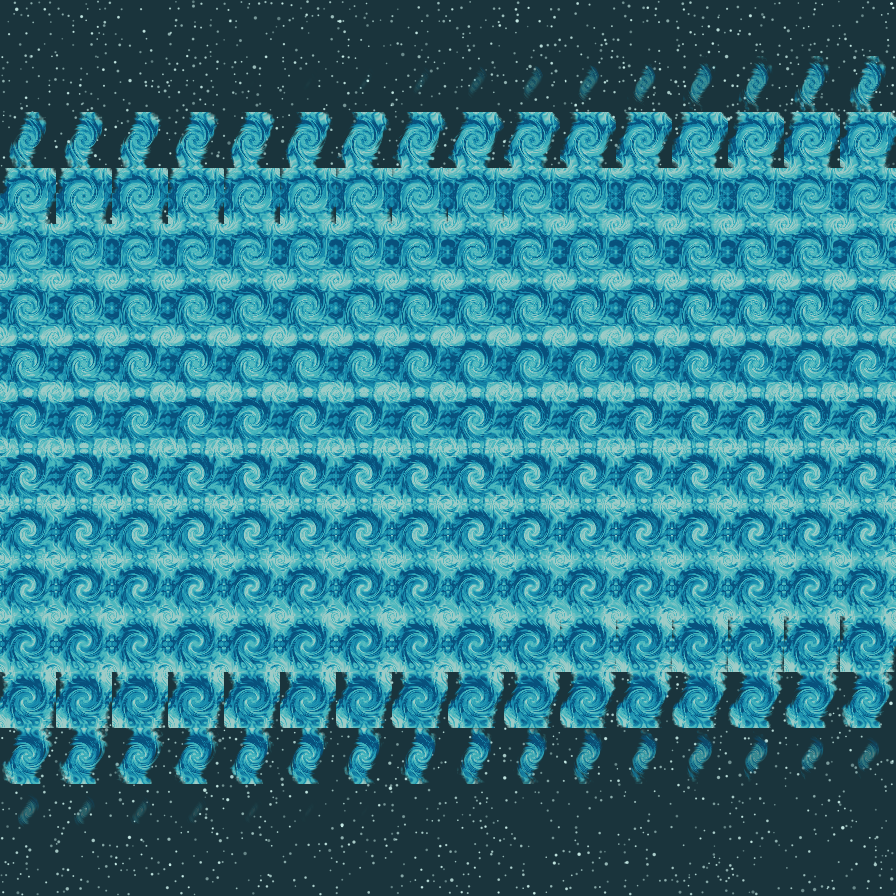
Reproduce this pattern procedurally as a Shadertoy shader.

```glsl
// A sheet of 16 by 16 animation frames: a painted turquoise whirl grows out of
// a starry night, floods every tile and shrinks away again. Each tile twists
// mirrored noise around its centre and corners; frame order drives the growth.

const float TILES = 16.0;
const vec2 GROW_FRAMES = vec2(19.0, 58.0);     // first trace, full tile
const vec2 SHRINK_FRAMES = vec2(182.0, 232.0); // full tile, last trace
const float CENTRE_RADIUS = 0.43;
const float CORNER_RADIUS = 0.27;
const float CENTRE_TWIST = 5.0;
const float CORNER_TWIST = 4.0;
const float STAR_CHANCE = 0.20;

const vec3 NIGHT = vec3(0.10, 0.205, 0.235);
const vec3 STAR = vec3(0.78, 0.92, 0.90);
const vec3 DEEP = vec3(0.03, 0.32, 0.49);
const vec3 OCEAN = vec3(0.09, 0.55, 0.68);
const vec3 TURQUOISE = vec3(0.27, 0.71, 0.74);
const vec3 FOAM = vec3(0.62, 0.80, 0.78);

float hash(vec2 p) {
    return fract(sin(dot(p, vec2(127.1, 311.7))) * 43758.5453);
}

float noise(vec2 p) {
    vec2 i = floor(p), f = fract(p);
    f = f * f * (3.0 - 2.0 * f);
    return mix(mix(hash(i), hash(i + vec2(1, 0)), f.x),
               mix(hash(i + vec2(0, 1)), hash(i + vec2(1, 1)), f.x), f.y);
}

float fbm(vec2 p) {
    float sum = 0.0, weight = 0.53;
    for (int i = 0; i < 3; i++) {
        sum += weight * noise(p);
        p = p * 2.03 + 7.1;
        weight *= 0.58;
    }
    return sum;
}

// Rotation that fades out towards the given radius
vec2 twist(vec2 p, float radius, float turn) {
    float fade = max(1.0 - length(p) / radius, 0.0);
    float a = turn * fade * fade;
    return mat2(cos(a), sin(a), -sin(a), cos(a)) * p;
}

// Mirror at the tile's axes and borders, so neighbours join
vec2 fold(vec2 p) {
    return abs(fract(p + 0.5) - 0.5);
}

vec3 palette(float t) {
    vec3 c = mix(DEEP, OCEAN, smoothstep(0.12, 0.40, t));
    c = mix(c, TURQUOISE, smoothstep(0.38, 0.62, t));
    return mix(c, FOAM, smoothstep(0.62, 0.95, t));
}

// Two layers of scattered specks, faint fine ones and bright larger ones
float stars(vec2 uv) {
    float light = 0.0, pixel = 1.0 / iResolution.y;
    for (int k = 0; k < 2; k++) {
        float cells = k == 0 ? 150.0 : 72.0;
        vec2 id = floor(uv * cells) + float(k) * 191.0;
        vec2 spot = 0.25 + 0.5 * vec2(hash(id + 3.7), hash(id + 9.2));
        float size = mix(0.0006, 0.0017, hash(id + 5.3)) * (k == 0 ? 0.7 : 1.0);
        float d = length(fract(uv * cells) - spot) / cells;
        float speck = 1.0 - smoothstep(size - 0.5 * pixel, size + pixel, d);
        light += speck * step(hash(id), STAR_CHANCE) * mix(0.4, 1.0, hash(id + 1.9));
    }
    return min(light, 1.0);
}

// Paint tone in one tile: swirled streaks, pale borders, dark hooked arm
float paintTone(vec2 p, float frame) {
    vec2 corner = 0.5 * vec2(p.x < 0.0 ? -1.0 : 1.0, p.y < 0.0 ? -1.0 : 1.0);
    vec2 q = twist(p, CENTRE_RADIUS, CENTRE_TWIST);
    q = corner + twist(q - corner, CORNER_RADIUS, CORNER_TWIST);
    vec2 m = fold(q);
    float drift = frame * 0.012;
    vec2 bend = vec2(noise(m * 8.0 + drift), noise(m * 8.0 + 31.0 - drift)) - 0.5;
    float streaks = fbm(m * vec2(17.0, 11.0) + bend * 3.0 + drift);

    float r = length(p);
    float angle = atan(p.y, p.x + 1e-5);
    float arm = cos(angle - 2.3 - 8.0 * (r - 0.38));
    float ring = exp(-pow((r - 0.32) / 0.12, 2.0));
    float core = exp(-r * r / 0.025);
    float border = smoothstep(0.27, 0.48, mix(abs(p.y), m.y, 0.4));
    return 0.43 + 0.27 * border + 0.19 * core - 0.17 * ring * arm
         - 0.06 * ring + 1.25 * (streaks - 0.5);
}

// Coverage of the whirl: an S-shaped blob that widens into the whole tile
float coverage(vec2 p, float growth, float frame) {
    vec2 s = vec2(p.x - 0.11 * sin(5.5 * p.y), p.y);
    float reach = length(s * vec2(1.75, 0.72));
    vec2 q = twist(p, CENTRE_RADIUS, CENTRE_TWIST);
    reach += 0.32 * (fbm(q * 9.0 + frame * 0.02) - 0.5) * smoothstep(0.0, 0.3, length(p));
    float shape = smoothstep(-0.05, 0.10, growth * 1.18 - reach);
    return mix(shape * smoothstep(0.0, 0.36, growth), 1.0, smoothstep(0.93, 1.0, growth));
}

void mainImage(out vec4 fragColor, in vec2 fragCoord) {
    vec2 uv = fragCoord / iResolution.xy;
    vec2 tile = floor(uv * TILES);
    vec2 p = fract(uv * TILES) - 0.5;

    // Frames run left to right, from the top row down
    float frame = (TILES - 1.0 - tile.y) * TILES + tile.x;
    float growing = (frame - GROW_FRAMES.x) / (GROW_FRAMES.y - GROW_FRAMES.x);
    float shrinking = (SHRINK_FRAMES.y - frame) / (SHRINK_FRAMES.y - SHRINK_FRAMES.x);
    float growth = clamp(min(growing, shrinking), 0.0, 1.0);

    vec3 color = mix(NIGHT, STAR, stars(uv));
    color = mix(color, palette(paintTone(p, frame)), coverage(p, growth, frame));
    fragColor = vec4(color, 1.0);
}
```
